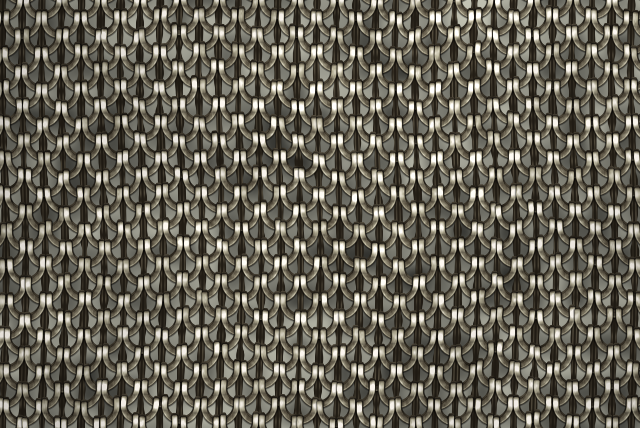
Reproduce this texture procedurally as a WebGL 2 fragment shader.

```glsl
#version 300 es
// Woven steel chain mail: staggered U-shaped links whose paired ends clasp the link above.
precision highp float;

uniform vec2 u_resolution;
out vec4 fragColor;

#define PITCH 0.0918        // link spacing across, in canvas heights
#define ROW 0.449           // row spacing, in pitches
#define ANCHOR vec2(0.744, 0.623)
#define RADIUS 0.415        // centre line of the link's bend
#define HALF_WIRE 0.073     // half the wire width
#define BEND_Y 0.045        // height where straight ends meet the bend
#define END_Y 0.25          // top of the straight ends
#define JITTER 0.06         // misplacement of single links
#define WEAR 0.26           // strength of the stains

const vec3 BLACK = vec3(0.075, 0.058, 0.035);
const vec3 BRONZE = vec3(0.35, 0.32, 0.26);
const vec3 STEEL = vec3(0.67, 0.65, 0.56);
const vec3 GLINT = vec3(0.98, 0.96, 0.93);
const vec3 CLOTH = vec3(0.50, 0.50, 0.46);

float hash(vec2 p) {
  vec3 a = fract(vec3(p.xyx) * 0.1031);
  a += dot(a, a.yzx + 33.33);
  return fract((a.x + a.y) * a.z);
}

float noise(vec2 p) {
  vec2 i = floor(p), f = fract(p);
  f = f * f * (3.0 - 2.0 * f);
  return mix(mix(hash(i), hash(i + vec2(1, 0)), f.x),
             mix(hash(i + vec2(0, 1)), hash(i + vec2(1, 1)), f.x), f.y);
}

// Maps a light level to the metal's colour.
vec3 metal(float light) {
  vec3 c = mix(BLACK, BRONZE, clamp(light / 0.32, 0.0, 1.0));
  c = mix(c, STEEL, clamp((light - 0.32) / 0.33, 0.0, 1.0));
  return mix(c, GLINT, clamp((light - 0.65) / 0.3, 0.0, 1.0));
}

// Signed offset from the wire's centre line, positive outside the U.
float wireOffset(vec2 v) {
  return (v.y < BEND_Y ? length(v - vec2(0, BEND_Y)) : abs(v.x)) - RADIUS;
}

// Distance to the U with rounded tips.
float linkDistance(vec2 v) {
  const float corner = 0.045;
  vec2 edge = vec2(abs(wireOffset(v)) - HALF_WIRE, v.y - END_Y) + corner;
  return length(max(edge, 0.0)) + min(max(edge.x, edge.y), 0.0) - corner;
}

float linkLight(vec2 v, vec2 id, vec2 q) {
  float across = wireOffset(v) / HALF_WIRE;
  float shine = 0.45 + 0.75 * hash(id + 7.3);
  float light = 0.34 + 0.07 * across + 0.14 * smoothstep(-0.2, 0.05, v.y);
  // Broad glare on the clasped ends, then a softer one on the bend.
  float glare = (v.y - 0.08) / 0.125;
  light += 0.58 * shine * exp(-glare * glare) * (1.0 - 0.4 * across * across);
  float side = (v.y + 0.23) / 0.07;
  light += 0.17 * shine * exp(-side * side) * smoothstep(-0.8, 0.4, across);
  // Bright bevel and dark edges.
  float bevel = (across - 0.6) / 0.2;
  light += 0.16 * exp(-bevel * bevel) * smoothstep(0.05, -0.2, v.y);
  light *= 1.0 - 0.6 * smoothstep(0.7, 1.1, abs(across));
  light *= 1.0 - 0.4 * smoothstep(END_Y - 0.06, END_Y, v.y);
  return light + WEAR * (noise(q * 11.0) * 0.6 + noise(q * vec2(31, 17)) * 0.4 - 0.5);
}

// Grey cloth seen through gaps beside dark rear wires.
vec3 backdrop(vec2 q, float px) {
  float x = abs(fract(q.x * 2.0 + 0.5) - 0.5) * 0.5;
  float gap = smoothstep(0.09 - px, 0.09 + px, x + 0.07 * (noise(q * 4.0) - 0.5));
  float rear = 0.06 + 0.25 * smoothstep(0.035, 0.0, abs(x - 0.045)) * noise(q * vec2(3, 6));
  vec3 cloth = CLOTH * (0.3 + 0.75 * noise(q * 1.7 + 9.0) + 0.45 * noise(q * 0.4));
  return mix(metal(rear), cloth, gap);
}

void main() {
  vec2 p = gl_FragCoord.xy / u_resolution.y;
  float px = 0.6 / (u_resolution.y * PITCH);
  vec2 q = (p - ANCHOR) / PITCH + vec2(0.5, 0);
  // Gentle sag of the whole mesh.
  q += vec2(0.05 * sin(q.y * 0.6), 0.035 * sin(q.x * 0.75) + 0.03 * sin(q.x * 1.9 + q.y));

  vec3 color = backdrop(q, px);
  float baseRow = floor(q.y / ROW);
  // Pass 0 lays whole links, pass 1 lifts their ends over the bends.
  for (int pass = 0; pass < 2; pass++) {
    for (int j = 2; j >= 0; j--) {
      float row = baseRow + float(j);
      float shift = 0.5 * mod(row, 2.0);
      float column = floor(q.x - shift + 0.5);
      for (int i = -1; i <= 1; i++) {
        vec2 id = vec2(column + float(i), row);
        vec2 v = q - vec2(id.x + shift, row * ROW);
        vec2 rnd = vec2(hash(id + 51.7), hash(id + 93.1)) - 0.5;
        v -= rnd * JITTER;
        v += vec2(v.y, -v.x) * 0.14 * (hash(id + 23.9) - 0.5);
        float lift = pass == 0 ? 1.0 : smoothstep(-0.16, -0.08, v.y);
        float d = linkDistance(v);
        color *= 1.0 - 0.5 * lift * smoothstep(0.05, 0.0, d);
        if (pass == 0) {
          float wall = linkDistance(v - vec2(0, 0.06));
          color = mix(color, metal(0.08 + 0.2 * noise(q * 7.0)), smoothstep(px, -px, wall));
        }
        color = mix(color, metal(linkLight(v, id, q)), lift * smoothstep(px, -px, d));
      }
    }
  }

  // Uneven room light, dimmer toward the left and the lower corners.
  vec2 uv = gl_FragCoord.xy / u_resolution;
  color *= 0.86 + 0.16 * uv.x * uv.y + 0.12 * sin(uv.x * 3.14) + 0.14 * (noise(q * 0.5 + 3.0) - 0.5);
  fragColor = vec4(clamp(color, 0.0, 1.0), 1.0);
}
```
